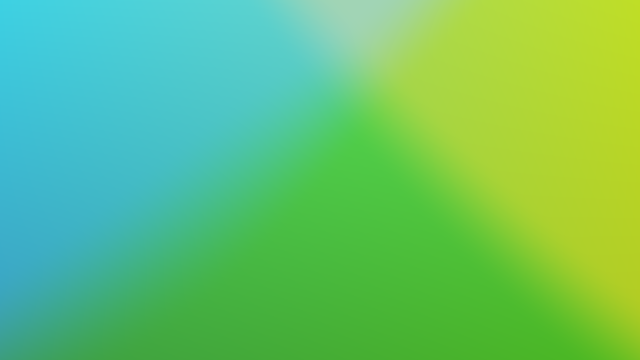
Write a WebGL 1 fragment shader that draws this background.

```glsl
precision highp float;

uniform vec2 u_resolution;

// Large discs whose soft rims divide the canvas (units of canvas height)
const vec2 BLUE_CENTER = vec2(-2.55, 4.36);
const float BLUE_RADIUS = 5.04;
const float BLUE_SOFTNESS_LEFT = 0.21;
const float BLUE_SOFTNESS_RIGHT = 0.12;
const vec2 YELLOW_CENTER = vec2(5.38, 4.52);
const float YELLOW_RADIUS = 5.77;
const float YELLOW_SOFTNESS_TOP = 0.11;
const float YELLOW_SOFTNESS_BOTTOM = 0.14;

// Corner colours of each field: bottom left, bottom right, top left, top right
const vec3 GREEN_BL = vec3(0.24, 0.62, 0.28);
const vec3 GREEN_BR = vec3(0.30, 0.73, 0.13);
const vec3 GREEN_TL = vec3(0.28, 0.87, 0.42);
const vec3 GREEN_TR = vec3(0.38, 0.88, 0.28);

const vec3 BLUE_BL = vec3(0.23, 0.61, 0.74);
const vec3 BLUE_BR = vec3(0.20, 0.78, 0.55);
const vec3 BLUE_TL = vec3(0.24, 0.82, 0.89);
const vec3 BLUE_TR = vec3(0.53, 0.83, 0.70);

const vec3 YELLOW_BL = vec3(0.44, 0.82, 0.30);
const vec3 YELLOW_BR = vec3(0.69, 0.79, 0.14);
const vec3 YELLOW_TL = vec3(0.52, 0.82, 0.60);
const vec3 YELLOW_TR = vec3(0.75, 0.87, 0.15);

const vec3 OVERLAP_COLOR = vec3(0.63, 0.83, 0.71);

vec3 cornerGradient(vec2 uv, vec3 bl, vec3 br, vec3 tl, vec3 tr) {
    return mix(mix(bl, br, uv.x), mix(tl, tr, uv.x), uv.y);
}

// Coverage of a disc: 1 inside, 0 outside, 0.5 on the rim
float softDisc(vec2 p, vec2 center, float radius, float softness) {
    return smoothstep(-softness, softness, radius - distance(p, center));
}

void main() {
    vec2 uv = gl_FragCoord.xy / u_resolution;
    vec2 p = vec2(uv.x * 16.0 / 9.0, uv.y);

    vec3 green = cornerGradient(uv, GREEN_BL, GREEN_BR, GREEN_TL, GREEN_TR);
    vec3 blue = cornerGradient(uv, BLUE_BL, BLUE_BR, BLUE_TL, BLUE_TR);
    vec3 yellow = cornerGradient(uv, YELLOW_BL, YELLOW_BR, YELLOW_TL, YELLOW_TR);

    // The rims sharpen towards their crossing
    float blueSoftness = mix(BLUE_SOFTNESS_LEFT, BLUE_SOFTNESS_RIGHT, smoothstep(0.3, 0.65, uv.x));
    float yellowSoftness = mix(YELLOW_SOFTNESS_BOTTOM, YELLOW_SOFTNESS_TOP, uv.y);
    float blueMask = softDisc(p, BLUE_CENTER, BLUE_RADIUS, blueSoftness);
    float yellowMask = softDisc(p, YELLOW_CENTER, YELLOW_RADIUS, yellowSoftness);

    // Four regions meet where the two rims cross
    vec3 lower = mix(green, yellow, yellowMask);
    vec3 upper = mix(blue, OVERLAP_COLOR, yellowMask);
    gl_FragColor = vec4(mix(lower, upper, blueMask), 1.0);
}
```
